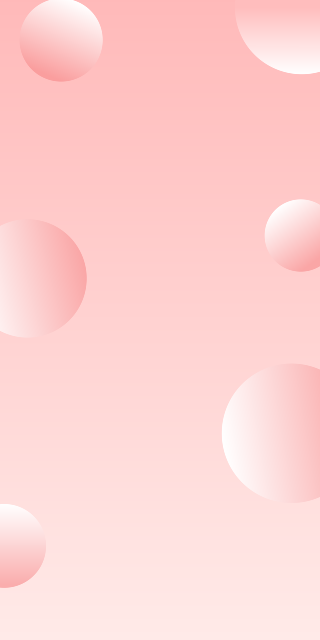
Give the GLSL for this background, as a WebGL 2 fragment shader.

```glsl
#version 300 es
precision highp float;

uniform vec2 u_resolution;
out vec4 fragColor;

const vec3 SKY_TOP = vec3(1.0, 0.727, 0.727);
const vec3 SKY_BOTTOM = vec3(1.0, 0.918, 0.91);
const int BUBBLE_COUNT = 6;

// Center x, center y, radius, angle of the shading from white to pink
const vec4 BUBBLES[BUBBLE_COUNT] = vec4[](
    vec4(0.191, 1.875, 0.130, -1.98),
    vec4(0.943, 1.977, 0.209, 1.571),
    vec4(0.940, 1.264, 0.113, -0.927),
    vec4(0.086, 1.130, 0.185, 0.25),
    vec4(0.911, 0.646, 0.218, 0.17),
    vec4(0.013, 0.294, 0.131, -1.571)
);

// Red and green-blue level of the pink end, length of the ramp in radii
const vec3 SHADES[BUBBLE_COUNT] = vec3[](
    vec3(0.98, 0.62, 1.9),
    vec3(1.0, 0.74, 1.0),
    vec3(0.98, 0.65, 1.8),
    vec3(0.98, 0.65, 2.0),
    vec3(0.98, 0.68, 1.75),
    vec3(0.98, 0.68, 1.9)
);

vec3 skyColor(float height) {
    return mix(SKY_BOTTOM, SKY_TOP, clamp(height, 0.0, 1.0));
}

float discMask(vec2 offset, float radius, float pixel) {
    return 1.0 - smoothstep(-0.5 * pixel, 0.5 * pixel, length(offset) - radius);
}

// Linear ramp across a disc, white at the rim facing away from the angle
vec3 bubbleColor(vec2 offset, float radius, float angle, vec3 shade) {
    vec2 direction = vec2(cos(angle), sin(angle));
    float ramp = (dot(offset, direction) / radius + 1.0) / shade.z;
    return mix(vec3(1.0), shade.xyy, clamp(ramp, 0.0, 1.0));
}

void main() {
    // The canvas is two units tall
    float pixel = 2.0 / u_resolution.y;
    vec2 point = gl_FragCoord.xy * pixel;
    vec3 color = skyColor(0.5 * point.y);

    // Shaded bubbles
    for (int i = 0; i < BUBBLE_COUNT; i++) {
        vec4 bubble = BUBBLES[i];
        vec2 offset = point - bubble.xy;
        vec3 fill = bubbleColor(offset, bubble.z, bubble.w, SHADES[i]);
        color = mix(color, fill, discMask(offset, bubble.z, pixel));
    }

    fragColor = vec4(color, 1.0);
}
```
